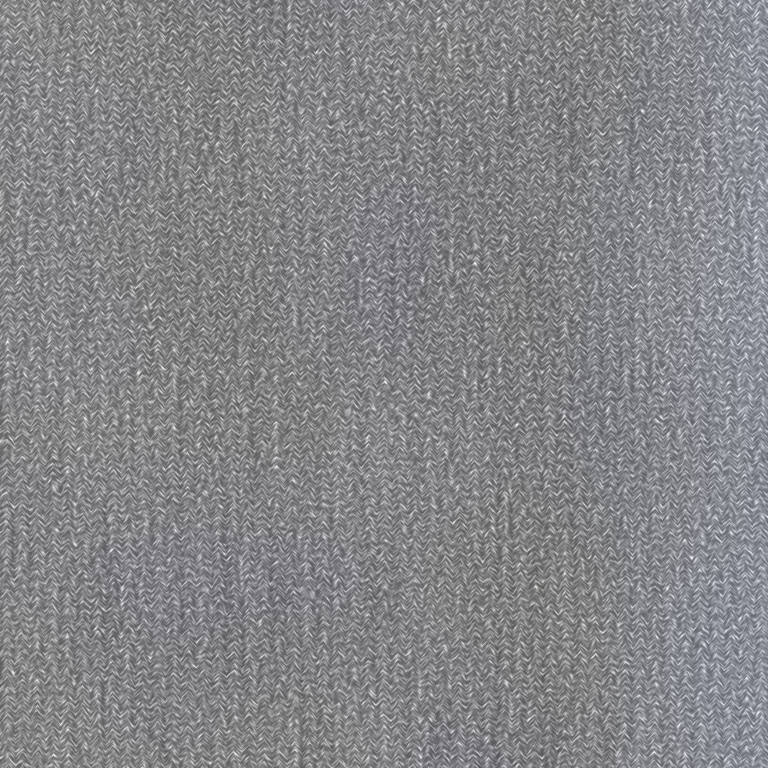
Write a three.js fragment shader that draws this texture.

```glsl
varying vec2 vUv;

const float TAU = 6.2831853;
const float RIBS = 51.0;
const vec3 YARN_GREY = vec3(0.500, 0.500, 0.508);
const vec3 COOL_SHEEN = vec3(0.045, 0.060, 0.085);
const vec3 WARM_STAIN = vec3(0.008, 0.006, -0.012);

// Gradient noise
vec2 latticeGradient(vec2 cell) {
  vec3 q = fract(cell.xyx * vec3(0.1031, 0.1030, 0.0973));
  q += dot(q, q.yzx + 33.33);
  float angle = TAU * fract((q.x + q.y) * q.z);
  return vec2(cos(angle), sin(angle));
}

float cornerWeight(vec2 cell, vec2 local, vec2 corner) {
  return dot(latticeGradient(cell + corner), local - corner);
}

float gradientNoise(vec2 p) {
  vec2 cell = floor(p);
  vec2 f = fract(p);
  vec2 u = f * f * f * (f * (f * 6.0 - 15.0) + 10.0);
  float low = mix(cornerWeight(cell, f, vec2(0.0, 0.0)),
                  cornerWeight(cell, f, vec2(1.0, 0.0)), u.x);
  float high = mix(cornerWeight(cell, f, vec2(0.0, 1.0)),
                   cornerWeight(cell, f, vec2(1.0, 1.0)), u.x);
  return mix(low, high, u.y);
}

// Bends rows into a chevron inside every rib
vec2 herringbone(vec2 p, float ribs, float slope) {
  float zigzag = abs(fract(p.x * ribs) - 0.5) / ribs;
  return vec2(p.x, p.y + slope * zigzag);
}

// Short slanted strands with finer fibres over them
float yarnGrain(vec2 p) {
  float strands = gradientNoise(p * vec2(128.0, 245.0) + 17.3);
  float fibres = gradientNoise(p * vec2(215.0, 330.0) + 71.6);
  return 0.85 * strands + 0.65 * fibres;
}

// Grooves between ribs and uneven vertical streaks
float ribShade(vec2 p, float ribs) {
  float groove = cos(TAU * p.x * ribs);
  float fade = 0.6 + gradientNoise(p * vec2(14.0, 9.0) + 5.2);
  float streak = gradientNoise(p * vec2(82.0, 5.0) + 39.4);
  return -0.020 * groove * fade + 0.050 * streak;
}

void main() {
  // Slightly wavy cloth
  float sway = 0.004 * gradientNoise(vUv * vec2(5.0, 4.0) + 2.7);
  vec2 cloth = vUv + vec2(sway, 0.0);

  // Weave tone, skewed so that glints outshine the shadows
  float grain = yarnGrain(herringbone(cloth, RIBS, 0.9));
  float tone = 0.36 * grain + 0.26 * grain * grain + ribShade(cloth, RIBS);

  // Broad light and tint
  float sheen = smoothstep(0.66, 1.05, vUv.x + 0.12 * gradientNoise(vUv * 3.0 + 8.1));
  float stain = gradientNoise(vUv * 4.0 + 23.5) * (1.0 - sheen);
  float cloud = 0.030 * gradientNoise(vUv * vec2(3.5, 2.5) + 12.9);
  float leftLight = 0.018 * (1.0 - smoothstep(0.0, 0.35, vUv.x));

  vec3 colour = YARN_GREY + tone + cloud + leftLight;
  colour += COOL_SHEEN * sheen + WARM_STAIN * stain;
  gl_FragColor = vec4(clamp(colour, 0.0, 1.0), 1.0);
}
```
